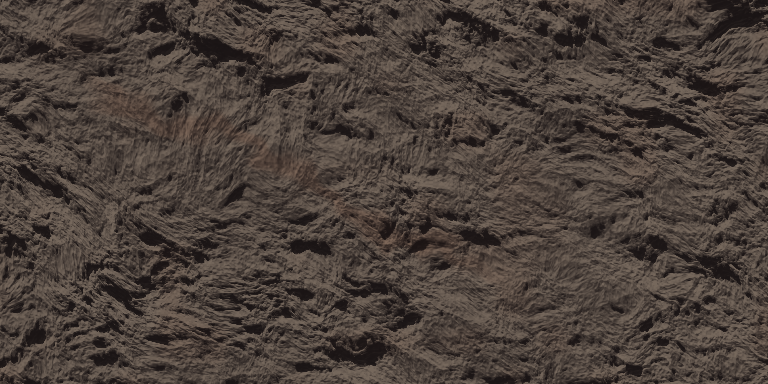
Write a Shadertoy shader that draws this texture.

```glsl
// Rough, churned dark earth with clods and streaks running down to the right.
// A warped, ridged gradient-noise height field is lit by a low sun:
// slope gives the shading, a short march gives small crisp cast shadows.

const vec3  SHADOW_COLOR = vec3(0.08, 0.06, 0.065);
const vec3  LIGHT_COLOR  = vec3(0.42, 0.37, 0.335);
const vec3  CLAY_TINT    = vec3(1.06, 0.98, 0.93);
const vec3  SOIL_TINT    = vec3(1.00, 1.00, 0.985);
const float STREAK_ANGLE = 0.60;   // radians below horizontal
const float BASE_FREQ    = 7.0;    // coarsest lumps per canvas height
const float LACUNARITY   = 1.78;
const float RELIEF       = 1.05;   // slope carried by each octave
const int   OCTAVES      = 6;
const vec2  SUN_DIR      = vec2(-0.36, 0.93);
const float SUN_SLOPE    = 1.15;
const int   SHADOW_STEPS = 6;
const float SHADOW_STEP  = 0.005;
const float SHADOW_EDGE  = 0.007;
const float SLOPE_EPS    = 0.0017;
const float BASE_TONE    = 0.67;
const float TONE_RANGE   = 0.40;
const float GRAIN        = 0.24;

float hash(vec2 p) {
    vec3 q = fract(p.xyx * 0.1031);
    q += dot(q, q.yzx + 33.33);
    return fract((q.x + q.y) * q.z);
}

float noise(vec2 p) {
    vec2 i = floor(p), f = fract(p);
    f = f * f * (3.0 - 2.0 * f);
    return mix(mix(hash(i), hash(i + vec2(1, 0)), f.x),
               mix(hash(i + vec2(0, 1)), hash(i + vec2(1, 1)), f.x), f.y);
}

float cornerSlope(vec2 cell, vec2 offset) {
    float a = 6.2832 * hash(cell);
    return dot(vec2(cos(a), sin(a)), offset);
}

float gradientNoise(vec2 p) {
    vec2 i = floor(p), f = fract(p), e = vec2(1, 0);
    vec2 u = f * f * f * (f * (f * 6.0 - 15.0) + 10.0);
    return mix(mix(cornerSlope(i, f), cornerSlope(i + e, f - e), u.x),
               mix(cornerSlope(i + e.yx, f - e.yx), cornerSlope(i + 1.0, f - 1.0), u.x), u.y);
}

vec2 rotate(vec2 p, float a) {
    float c = cos(a), s = sin(a);
    return vec2(c * p.x - s * p.y, s * p.x + c * p.y);
}

// Along-streak and across-streak coordinates, bent by two warps
vec2 streakSpace(vec2 p) {
    vec2 q = rotate(p, STREAK_ANGLE);
    q.y += 0.20 * (noise(p * 2.3 + 7.0) - 0.5);
    q += 0.04 * (vec2(noise(p * 11.0 + 21.0), noise(p * 11.0 + 53.0)) - 0.5);
    return q;
}

// Sum of sharp-crested octaves; finer ones are less stretched
float height(vec2 p) {
    vec2 q = streakSpace(p);
    float sum = 0.0, freq = BASE_FREQ;
    for (int i = 0; i < OCTAVES; i++) {
        float k = float(i);
        vec2 stretch = vec2(mix(0.45, 0.8, k / float(OCTAVES - 1)), 1.0);
        vec2 r = rotate(q, 0.5 * sin(k * 2.4));
        float n = gradientNoise(r * freq * stretch + 17.3 * k + 40.0);
        float weight = mix(0.8, 1.15, k / float(OCTAVES - 1));
        sum += (0.5 * n - abs(n)) * weight * RELIEF / freq;
        freq *= LACUNARITY;
    }
    return sum;
}

// Depth below the sun ray, as soft shadow from 0 to 1
float castShadow(vec2 p, float h, float relief) {
    float depth = 0.0;
    for (int i = 1; i <= SHADOW_STEPS; i++) {
        float d = SHADOW_STEP * float(i);
        float rise = (height(p + SUN_DIR * d) - h) * relief;
        depth = max(depth, rise - d * SUN_SLOPE);
    }
    return smoothstep(0.0, SHADOW_EDGE, depth);
}

// Smoother streak of bare clay crossing the canvas
float clayBand(vec2 p) {
    float wobble = 0.10 * (noise(p * 5.0 + 3.0) - 0.5)
                 + 0.07 * (noise(p * 21.0) - 0.5);
    float d = abs(p.y - 0.90 + 0.47 * p.x + wobble);
    float ends = smoothstep(0.18, 0.32, p.x) * (1.0 - smoothstep(1.1, 1.5, p.x));
    return ends * (1.0 - smoothstep(0.01, 0.05, d));
}

void mainImage(out vec4 fragColor, in vec2 fragCoord) {
    vec2 p = fragCoord / iResolution.y;
    float clay = clayBand(p);
    float relief = mix(0.65, 1.4, noise(p * 4.0 + 11.0)) * (1.0 - 0.3 * clay);

    // Sunlit slope
    vec2 offset = SUN_DIR * SLOPE_EPS;
    float slope = relief * (height(p - offset) - height(p + offset)) / (2.0 * SLOPE_EPS);
    float tone = BASE_TONE + TONE_RANGE * tanh(0.7 * slope);

    // Broad damp patches and fine grit
    tone += 0.08 * (noise(rotate(p, STREAK_ANGLE) * vec2(2.5, 5.0) + 31.0) - 0.5);
    tone += GRAIN * (noise(p * 200.0) - 0.5);

    // Crevices
    float shadow = castShadow(p, height(p), relief);
    tone = mix(tone, 0.04, 0.88 * shadow);

    vec3 color = mix(SHADOW_COLOR, LIGHT_COLOR, clamp(tone, 0.0, 1.12));
    float warmth = max(0.9 * clay, 0.35 * smoothstep(0.5, 0.9, noise(p * 9.0 + 71.0)));
    fragColor = vec4(color * mix(SOIL_TINT, CLAY_TINT, warmth), 1.0);
}
```
